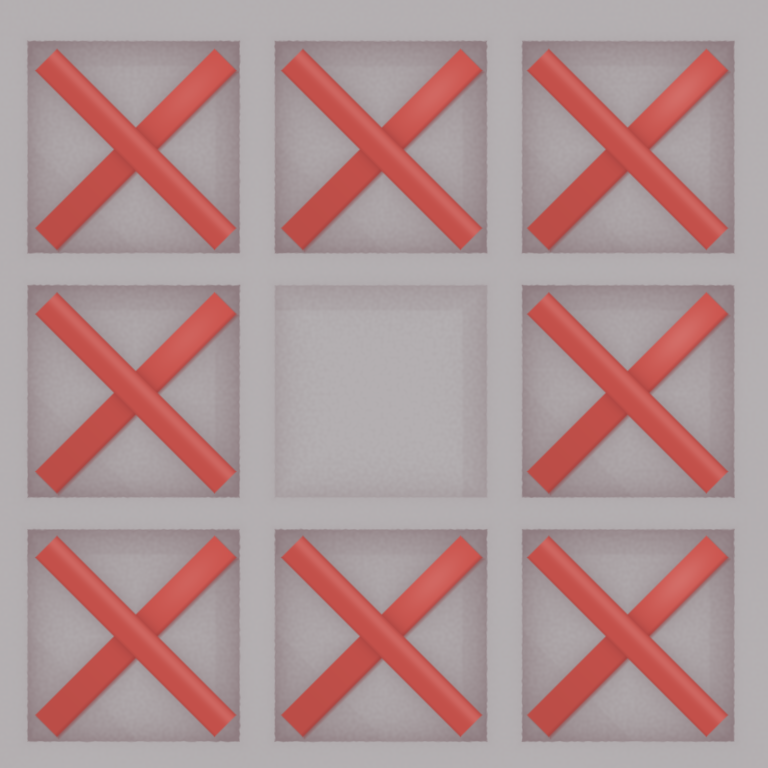
A Shadertoy shader for this pattern:

```glsl
const vec3 WALL = vec3(0.705, 0.688, 0.695);
const vec3 RECESS = vec3(0.56, 0.49, 0.505);
const vec3 RED = vec3(0.765, 0.315, 0.29);
const vec3 DARK_RED = vec3(0.55, 0.21, 0.21);
const vec3 GLOSS = vec3(0.84, 0.47, 0.45);
const vec2 PITCH = vec2(0.322, 0.318);
const vec2 MIDDLE = vec2(0.4960, 0.4905);
const vec2 BAR = vec2(0.1650, 0.0200);

vec2 hashGradient(vec2 cell) {
    float angle = 6.2832 * fract(sin(dot(cell, vec2(127.1, 311.7))) * 4375.85);
    return vec2(cos(angle), sin(angle));
}

float gradientNoise(vec2 p) {
    vec2 i = floor(p), f = fract(p);
    vec2 u = f * f * (3.0 - 2.0 * f);
    vec2 e = vec2(1.0, 0.0);
    float a = dot(hashGradient(i), f);
    float b = dot(hashGradient(i + e.xy), f - e.xy);
    float c = dot(hashGradient(i + e.yx), f - e.yx);
    float d = dot(hashGradient(i + e.xx), f - e.xx);
    return mix(mix(a, b, u.x), mix(c, d, u.x), u.y);
}

float boxDistance(vec2 p, vec2 halfSize) {
    vec2 d = abs(p) - halfSize;
    return length(max(d, 0.0)) + min(max(d.x, d.y), 0.0);
}

float fill(float d, float softness) {
    return 1.0 - smoothstep(-softness, softness, d);
}

// Axes: x runs along the bar, y across it
vec2 barSpace(vec2 p, float slope) {
    return vec2(p.x + slope * p.y, p.y - slope * p.x) * 0.70711;
}

// Recess floor with cast shadow strips and soft wall occlusion
vec3 recessColor(vec2 p, float edge, float occupied, float grain) {
    float depth = max(-edge, 0.0);
    float strip = max(smoothstep(0.104, 0.109, p.x), smoothstep(0.103, 0.108, p.y));
    float occlusion = exp(-depth * 42.0);
    vec2 toCorner = 0.138 - abs(p);
    float corner = exp(-dot(toCorner, vec2(20.0)));
    float shade = 0.11 * strip + 0.34 * occlusion;
    shade += occupied * (0.10 + 0.20 * occlusion + 0.45 * corner);
    shade += occupied * 0.07 * smoothstep(0.128, 0.134, -p.x - p.y);
    return mix(WALL, RECESS, clamp(shade + grain * 0.10, 0.0, 1.0));
}

// Flat lower bar, glossy towards its upper end
vec3 lowerBarColor(vec2 b, float column) {
    vec3 col = mix(RED * 0.96, RED * 1.04, smoothstep(-0.16, 0.12, b.x));
    vec2 q = (b - vec2(0.100, 0.002)) / vec2(0.048, 0.018);
    float shine = exp(-dot(q, q)) * (0.55 + 0.15 * column);
    col = mix(col, GLOSS, shine);
    return mix(col, DARK_RED, 0.35 * (1.0 - smoothstep(-0.020, -0.014, b.y)));
}

// Rounded upper bar, lit along its upper side
vec3 upperBarColor(vec2 b) {
    float ridge = exp(-pow((b.y - 0.010) / 0.007, 2.0));
    vec3 col = mix(RED, GLOSS, 0.55 * ridge);
    float rim = smoothstep(0.015, 0.021, abs(b.y));
    return mix(col, DARK_RED, 0.28 * rim);
}

void mainImage(out vec4 fragColor, in vec2 fragCoord) {
    vec2 uv = fragCoord / iResolution.xy;
    float pixel = 1.0 / min(iResolution.x, iResolution.y);
    float soft = max(pixel, 0.0016);

    // Three by three grid; the middle cell stays empty
    vec2 id = clamp(floor((uv - MIDDLE) / PITCH + 0.5), -1.0, 1.0);
    vec2 p = uv - MIDDLE - id * PITCH;
    float occupied = min(dot(id, id), 1.0);
    float grain = gradientNoise(uv * 190.0);

    // Wall and recess
    float edge = boxDistance(p, vec2(0.138)) + 0.0012 * grain;
    vec3 col = WALL * (1.0 + 0.008 * gradientNoise(uv * 5.0) + 0.006 * grain);
    col = mix(col, RECESS, 0.10 * exp(-max(edge, 0.0) * 140.0));
    col = mix(col, recessColor(p, edge, occupied, grain), fill(edge, soft));

    // Crossed bars with contact shadows
    vec2 crossShift = vec2(0.0010 - 0.0018 * id.x, -0.0020 - 0.0010 * id.y);
    vec2 q = p - crossShift;
    vec2 lower = barSpace(q, 1.0);
    vec2 upper = barSpace(q, -1.0);
    float lowerEdge = boxDistance(lower, BAR);
    float upperEdge = boxDistance(upper, BAR);
    float inside = occupied * fill(edge, soft);
    float nearest = max(min(lowerEdge, upperEdge), 0.0);
    col = mix(col, RECESS, inside * 0.42 * exp(-nearest * 65.0));
    float castEdge = boxDistance(lower + vec2(0.0, 0.003), BAR);
    col = mix(col, DARK_RED, inside * 0.45 * fill(castEdge, 0.003));

    vec3 lowerColor = lowerBarColor(lower, id.x);
    float contact = exp(-max(upperEdge, 0.0) * 150.0);
    lowerColor = mix(lowerColor, DARK_RED, 0.35 * contact);
    col = mix(col, lowerColor, occupied * fill(lowerEdge, soft));
    col = mix(col, upperBarColor(upper), occupied * fill(upperEdge, soft));

    fragColor = vec4(col, 1.0);
}
```
